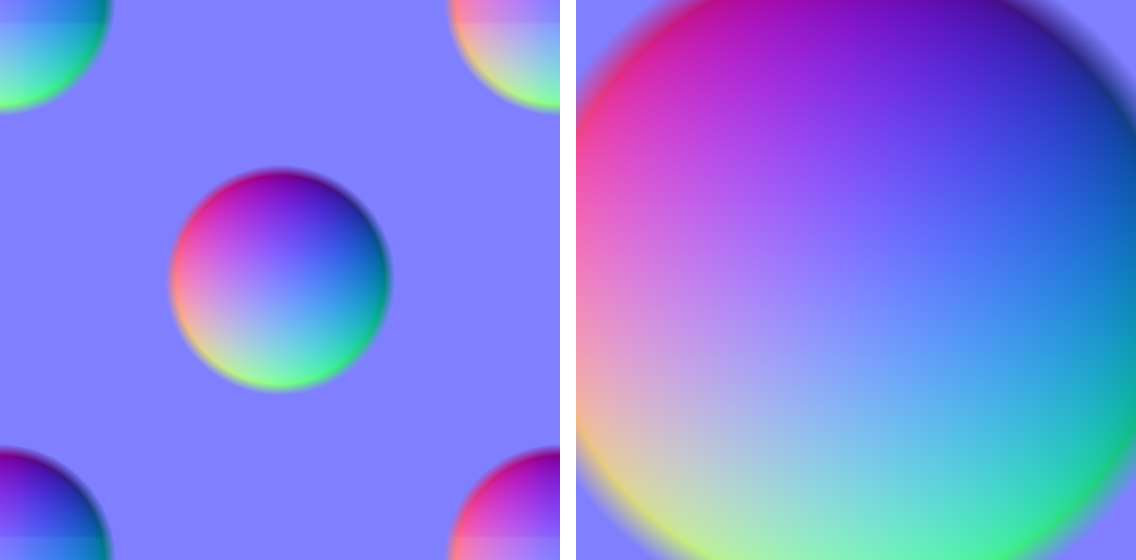
Left, the full canvas; right, a detail of the centre.
Give the GLSL for this texture map, as a WebGL 1 fragment shader.

```glsl
precision highp float;

uniform vec2 u_resolution;

#define REPEATS 1.0
#define DENT_RADIUS 0.186
#define RIM_WIDTH 0.020
#define RIM_STEP 0.10
#define SEAM_WIDTH 0.041
#define SEAM_SOFTNESS 0.004
#define SEAM_SLOPE vec2(0.75, 0.5)

// Normal of a spherical hollow, with the offset given in dent radii
vec3 hollowNormal(vec2 offset) {
    float r = length(offset);
    vec2 slope = -offset / max(r, 1.0);
    return vec3(slope, sqrt(max(1.0 - dot(slope, slope), 0.0)));
}

// Weaker slopes in the narrow bands where neighbouring tiles join
vec2 seamScale(vec2 offset) {
    vec2 outside = smoothstep(SEAM_WIDTH - SEAM_SOFTNESS,
                              SEAM_WIDTH + SEAM_SOFTNESS, abs(offset));
    return mix(SEAM_SLOPE, vec2(1.0), outside);
}

// Coverage: full inside the dent, fading to flat across the rim
float dentCoverage(float r, float rimStep, float pixel) {
    float fade = 1.0 - clamp((r - DENT_RADIUS) / RIM_WIDTH, 0.0, 1.0);
    float outer = DENT_RADIUS + RIM_WIDTH;
    float inside = 1.0 - smoothstep(outer - pixel, outer + pixel, r);
    return mix(rimStep, 1.0, fade) * inside;
}

void main() {
    vec2 uv = gl_FragCoord.xy / u_resolution * REPEATS;
    float pixel = REPEATS / min(u_resolution.x, u_resolution.y);

    // Staggered lattice: one dent at the tile centre, one at its corners
    vec2 fromCentre = fract(uv) - 0.5;
    vec2 fromCorner = fract(uv + 0.5) - 0.5;
    float atCorner = step(length(fromCorner), length(fromCentre));
    vec2 offset = mix(fromCentre, fromCorner, atCorner);

    vec3 normal = hollowNormal(offset / DENT_RADIUS);
    normal.xy *= mix(vec2(1.0), seamScale(offset), atCorner);

    // Encode the normal as colour and blend it into the flat surface
    vec3 flatColor = vec3(0.5, 0.5, 1.0);
    vec3 dentColor = normal * 0.5 + 0.5;
    float coverage = dentCoverage(length(offset), RIM_STEP * atCorner, pixel);
    gl_FragColor = vec4(mix(flatColor, dentColor, coverage), 1.0);
}
```
